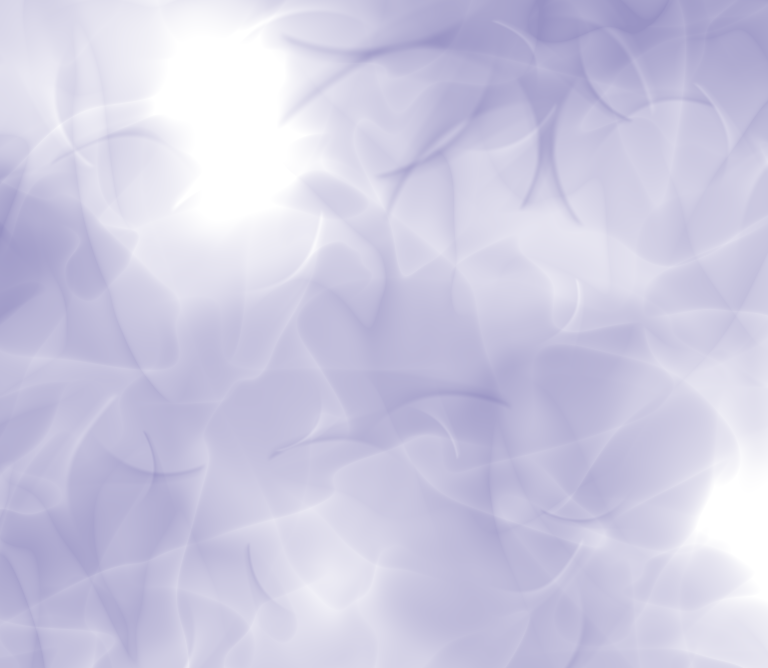
Write a Shadertoy shader that draws this background.

```glsl
// Lavender smoke: soft clouds, folded veils and curling tapered wisps.

vec2 hash2(vec2 p) {
    vec3 h = fract(p.xyx * vec3(0.1031, 0.1030, 0.0973));
    h += dot(h, h.yzx + 33.33);
    return fract((h.xx + h.yz) * h.zy);
}

float cornerSlope(vec2 cell, vec2 offset) {
    float angle = 6.2832 * hash2(cell + 71.0).x;
    return dot(vec2(cos(angle), sin(angle)), offset);
}

float gradientNoise(vec2 p) {
    vec2 i = floor(p), f = fract(p), e = vec2(1, 0);
    vec2 u = f * f * f * (f * (f * 6.0 - 15.0) + 10.0);
    return mix(mix(cornerSlope(i, f), cornerSlope(i + e, f - e), u.x),
               mix(cornerSlope(i + e.yx, f - e.yx), cornerSlope(i + 1.0, f - 1.0), u.x), u.y);
}

vec2 noise2(vec2 p) {
    return vec2(gradientNoise(p), gradientNoise(p + 37.4));
}

// Rotates into a frame whose x axis points along the angle.
mat2 frame(float angle) {
    float c = cos(angle), s = sin(angle);
    return mat2(c, -s, s, c);
}

float glow(vec2 p, vec2 center, vec2 radius) {
    vec2 d = (p - center) / radius;
    return exp(-dot(d, d));
}

// Broad light and dark regions.
float cloudTone(vec2 p) {
    float tone = 0.52;
    tone += 0.62 * glow(p, vec2(0.33, 0.79), vec2(0.13, 0.22));
    tone += 0.58 * glow(p, vec2(1.19, 0.20), vec2(0.15, 0.25));
    tone += 0.26 * glow(p, vec2(0.48, 0.18), vec2(0.11, 0.19));
    tone += 0.30 * glow(p, vec2(0.15, 0.97), vec2(0.18, 0.16));
    tone += 0.17 * glow(p, vec2(0.85, 0.66), vec2(0.35, 0.12));
    tone -= 0.36 * glow(p, vec2(0.95, 0.96), vec2(0.34, 0.15));
    tone -= 0.34 * glow(p, vec2(0.00, 0.63), vec2(0.15, 0.18));
    tone -= 0.22 * glow(p, vec2(0.02, 0.15), vec2(0.17, 0.24));
    tone -= 0.13 * glow(p, vec2(0.62, 0.42), vec2(0.25, 0.17));
    tone -= 0.17 * glow(p, vec2(0.86, 0.18), vec2(0.20, 0.22));
    tone -= 0.13 * glow(p, vec2(0.27, 0.42), vec2(0.15, 0.10));
    return tone;
}

// A veil with one crisp edge and one long fade, broken up along its length.
float veil(vec2 p, float seed) {
    vec2 q = frame(seed * 2.4) * p * vec2(1.5, 3.0) * (1.0 + 0.16 * seed) + seed * 17.3;
    q += 0.75 * noise2(q * 0.8 + 5.0);
    q += 0.22 * noise2(q * 2.1);
    float n = gradientNoise(q);
    float fold = n > 0.0 ? exp(-7.0 * n) : exp(32.0 * n);
    return fold * smoothstep(-0.25, 0.4, gradientNoise(q * 0.7 + 51.0));
}

// A curved horn that spreads and dissolves toward its root.
float horn(vec2 p, vec2 root, float angle, float size, float bend) {
    vec2 q = frame(angle) * (p - root) / size;
    float x = clamp(q.x, 0.0, 1.0);
    float slope = 3.0 * bend * x * x;
    float y = (q.y - bend * x * x * x) / sqrt(1.0 + slope * slope);
    float width = 0.025 + 0.28 * pow(1.0 - x, 2.5);
    float body = 1.0 - smoothstep(width - 0.02, width + 0.02, abs(y));
    float rim = smoothstep(-width, width, y * sign(bend));
    float ends = smoothstep(0.0, 0.75, q.x) * (1.0 - smoothstep(0.97, 1.03, q.x));
    return body * ends * mix(0.3, 1.0, rim * rim);
}

void mainImage(out vec4 fragColor, in vec2 fragCoord) {
    vec2 p = fragCoord / iResolution.y;
    vec2 drift = noise2(p * 3.0) + 0.5 * noise2(p * 6.5 + 9.0);
    float tone = cloudTone(p + 0.09 * drift);
    tone += 0.13 * gradientNoise(p * 4.0 + 1.2 * drift);
    tone += 0.05 * gradientNoise(p * 11.0 + 2.0 * drift);

    // Overlapping veils, mostly pale
    for (int i = 0; i < 8; i++) {
        float strength = i % 3 == 2 ? -0.15 : 0.13;
        tone += strength * (veil(p, float(i) + 1.0) - 0.16);
    }

    // Scattered wisps on a jittered grid
    vec2 bent = p + 0.018 * drift;
    for (int i = 0; i < 30; i++) {
        vec2 cell = vec2(i % 6, i / 6);
        vec2 jitter = hash2(cell + 3.0), shape = hash2(cell + 29.0);
        vec2 root = (cell + jitter) * vec2(0.2, 0.21);
        float bend = (shape.x < 0.5 ? -1.0 : 1.0) * mix(0.25, 0.5, jitter.x);
        float wisp = horn(bent, root, 6.2832 * shape.y, mix(0.12, 0.27, jitter.y), bend);
        tone += wisp * (fract(shape.x * 7.0) < 0.4 ? -0.18 : 0.17);
    }

    // Dark fan near the top
    for (int i = 0; i < 7; i++) {
        vec2 h = hash2(vec2(i, 83));
        vec2 root = vec2(0.84, 0.94) + 0.06 * (h - 0.5);
        float bend = (i % 2 == 0 ? 0.35 : -0.35) * (0.6 + h.x);
        tone -= 0.24 * horn(bent, root, 3.0 + 0.37 * float(i), mix(0.42, 0.2, float(i) / 6.0), bend);
    }

    vec3 color = mix(vec3(0.60, 0.58, 0.77), vec3(1), clamp(tone, 0.0, 1.0));
    fragColor = vec4(color, 1.0);
}
```
